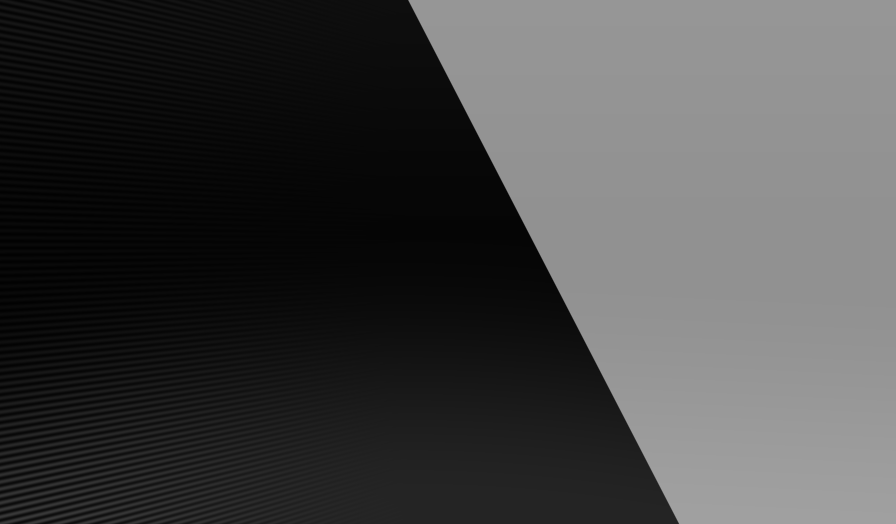
Reproduce this background procedurally as a Shadertoy shader.

```glsl
// Two-tone backdrop: a near-black panel and a grey panel meet on a slanted edge.
// Soft vertical glows shade both panels; fine stripes, fanning from a point far
// to the right, modulate the dark panel and fade out away from the left side.

// Layout, in fractions of the canvas
const float EDGE_BOTTOM   = 0.758;
const float EDGE_TOP      = 0.4555;
const float GLOW_TOP      = 0.56;   // where the lower glow dies out
const float GLOW_CENTRE_X = 0.45;   // crest of the arched glow
const float GLOW_BEND     = 0.5;

// Tones
const float DARK_BASE    = 0.021;
const float DARK_LOWER   = 0.122;
const float DARK_UPPER   = 0.034;
const float GREY_BASE    = 0.568;
const float GREY_LOWER   = 0.062;
const float GREY_UPPER   = 0.020;

// Stripes
const vec2  FAN_POINT       = vec2(1.30, 0.53);
const float STRIPE_COUNT    = 75.0; // stripes along the left side
const float STRIPE_CONTRAST = 0.65;
const float STRIPE_REACH    = 0.46;
const float TAU             = 6.28318;

// Zero-mean stripes, softened when they get too fine for the pixel grid
float fanStripes(vec2 uv) {
    float fan = (uv.y - FAN_POINT.y) * FAN_POINT.x / (FAN_POINT.x - uv.x);
    float phase = fan * STRIPE_COUNT;
    float detail = 1.0 - smoothstep(0.35, 0.7, STRIPE_COUNT / iResolution.y);
    return sin(TAU * phase) * detail;
}

float darkPanel(vec2 uv) {
    // Lower glow arches downwards away from its crest
    float offset = uv.x - GLOW_CENTRE_X;
    float arch = uv.y + GLOW_BEND * offset * offset;
    float lower = 1.0 - smoothstep(0.02, GLOW_TOP, arch);
    float upper = smoothstep(0.55, 1.05, uv.y);
    float tone = DARK_BASE + DARK_LOWER * lower + DARK_UPPER * upper;

    float fade = 1.0 - smoothstep(0.0, STRIPE_REACH, uv.x);
    return tone * (1.0 + STRIPE_CONTRAST * fade * fanStripes(uv));
}

float greyPanel(vec2 uv) {
    float lower = 1.0 - smoothstep(-0.05, 0.5, uv.y + 0.08 * (uv.x - 0.75));
    float upper = smoothstep(0.5, 1.05, uv.y);
    return GREY_BASE + GREY_LOWER * lower + GREY_UPPER * upper;
}

void mainImage(out vec4 fragColor, in vec2 fragCoord) {
    vec2 uv = fragCoord / iResolution.xy;

    // Signed distance to the slanted edge, in canvas heights
    float aspect = iResolution.x / iResolution.y;
    float slope = (EDGE_TOP - EDGE_BOTTOM) * aspect;
    float edgeX = mix(EDGE_BOTTOM, EDGE_TOP, uv.y);
    float dist = (uv.x - edgeX) * aspect / sqrt(1.0 + slope * slope);
    float pixel = 1.0 / iResolution.y;
    float side = smoothstep(-0.75 * pixel, 0.75 * pixel, dist);

    float tone = mix(darkPanel(uv), greyPanel(uv), side);
    fragColor = vec4(vec3(tone), 1.0);
}
```
